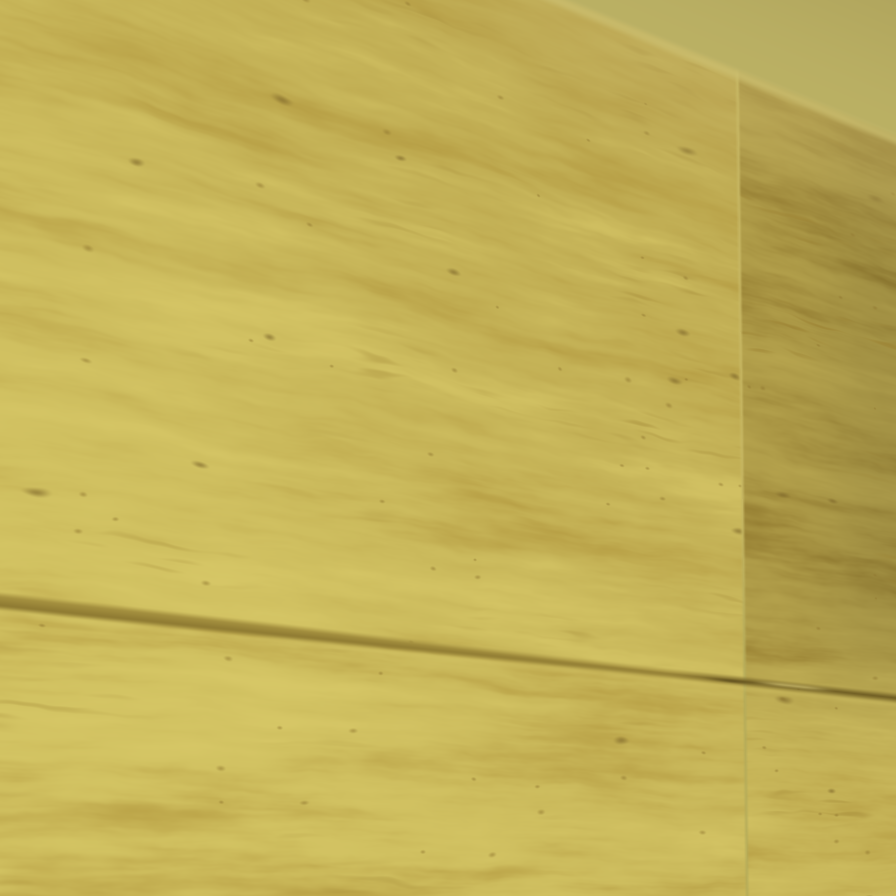
Reproduce this texture procedurally as a three.js fragment shader.

```glsl
// Honey travertine wall tiles seen at an angle, with two joints and a plain ceiling corner.
varying vec2 vUv;

vec2 hash2(vec2 p) {
  p = vec2(dot(p, vec2(127.1, 311.7)), dot(p, vec2(269.5, 183.3)));
  return fract(sin(p) * 43758.545);
}

// Gradient noise, about -0.7 to 0.7
float noise(vec2 p) {
  vec2 i = floor(p), f = fract(p);
  vec2 u = f * f * f * (f * (f * 6.0 - 15.0) + 10.0);
  float a = dot(hash2(i) * 2.0 - 1.0, f);
  float b = dot(hash2(i + vec2(1.0, 0.0)) * 2.0 - 1.0, f - vec2(1.0, 0.0));
  float c = dot(hash2(i + vec2(0.0, 1.0)) * 2.0 - 1.0, f - vec2(0.0, 1.0));
  float d = dot(hash2(i + 1.0) * 2.0 - 1.0, f - 1.0);
  return mix(mix(a, b, u.x), mix(c, d, u.x), u.y);
}

float fbm(vec2 p) {
  float sum = 0.0, amp = 0.7;
  for (int k = 0; k < 3; k++) {
    sum += amp * noise(p);
    p = p * vec2(2.1, 1.9) + 7.3;
    amp *= 0.55;
  }
  return sum;
}

// Soft line of half width w around d = 0
float line(float d, float w, float blur) {
  return 1.0 - smoothstep(w - blur, w + blur, abs(d));
}

// Scattered soft pits, one candidate per cell
float pits(vec2 p, float density) {
  vec2 cell = floor(p), rnd = hash2(cell + 3.7);
  vec2 q = fract(p) - 0.3 - 0.4 * hash2(cell + 19.1);
  q /= vec2(mix(0.1, 0.25, rnd.y), mix(0.14, 0.25, rnd.y));
  return step(rnd.x, density) * (1.0 - smoothstep(0.0, 1.0, length(q)));
}

void main() {
  vec2 uv = vUv;

  // Wall height in perspective: 0 at the level joint, 1 at the ceiling
  float spread = 0.927 - 0.302 * uv.x;
  float height = (uv.y - 0.329 + 0.108 * uv.x) / spread;
  float seam = uv.x - (0.834 - 0.012 * uv.y);
  float rightTile = smoothstep(-0.002, 0.002, seam);
  float shade = rightTile * smoothstep(0.12, 0.34, uv.y);

  // Every slab has its own grain, bent by long and short waves
  float slab = step(0.0, seam) * 17.3 + step(height, 0.0) * 41.7;
  vec2 g = vec2(uv.x * (1.0 + 0.5 * uv.x), height) + vec2(slab, slab * 0.37);
  g.y += 0.016 * noise(g * vec2(3.0, 5.0)) + 0.007 * noise(g * vec2(10.0, 16.0));
  g.y += 0.0025 * noise(g * vec2(32.0, 45.0));
  float broad = fbm(g * vec2(1.3, 7.0));
  float veins = fbm(g * vec2(2.6, 24.0) + 5.1);
  float strata = fbm(g * vec2(4.5, 55.0) + 11.7);
  float mottle = fbm(g * vec2(16.0, 60.0) + 23.0);
  float tone = broad * 0.8 + veins * 0.55 + strata * 0.36 + mottle * 0.16;

  // Stone colour, darker toward the upper right
  vec3 col = mix(vec3(0.825, 0.765, 0.385), vec3(0.75, 0.675, 0.325),
                 smoothstep(0.1, 1.15, uv.x * 0.65 + uv.y * 0.6));
  col = mix(col, vec3(0.665, 0.59, 0.27), shade * 0.75);
  col = mix(col, mix(vec3(0.69, 0.585, 0.235), vec3(0.52, 0.42, 0.14), shade),
            smoothstep(-0.12, 0.6, tone) * 0.7);
  col = mix(col, mix(vec3(0.86, 0.80, 0.42), vec3(0.76, 0.69, 0.34), shade),
            smoothstep(0.0, 0.55, -tone) * 0.55);
  col *= 1.0 - 0.08 * shade * smoothstep(0.86, 1.0, uv.x);

  // Fine broken strata running beside the darker bands
  float patches = smoothstep(-0.05, 0.4, noise(g * vec2(2.5, 12.0) + 31.0));
  float thread = smoothstep(0.08, 0.5, noise(g * vec2(11.0, 95.0) + 2.9));
  col = mix(col, vec3(0.60, 0.49, 0.18), patches * thread * (0.34 + 0.25 * shade));

  // A few blurred pits and pinholes
  col = mix(col, vec3(0.50, 0.41, 0.17), 0.6 * pits(g * vec2(10.0, 27.0), 0.02));
  col = mix(col, vec3(0.57, 0.47, 0.19), 0.5 * pits(g * vec2(26.0, 48.0) + 8.0, 0.022));

  // Pale haze in the upper corner
  col = mix(col, vec3(0.765, 0.69, 0.385),
            0.5 * smoothstep(0.74, 1.0, height) * smoothstep(0.35, 0.75, uv.x));

  // Upright seam: thin pale grout, greener toward the floor
  vec3 grout = mix(vec3(0.70, 0.67, 0.35), vec3(0.79, 0.73, 0.40), smoothstep(0.2, 0.5, uv.y));
  col = mix(col, grout, 0.75 * line(seam, 0.0016, 0.002));

  // Level joint, narrowing to the right
  float gap = height * spread;
  float w = mix(0.0078, 0.003, smoothstep(0.0, 0.9, uv.x));
  vec3 groove = mix(vec3(0.55, 0.47, 0.19), vec3(0.65, 0.57, 0.25), smoothstep(-w, w, gap));
  groove = mix(groove, vec3(0.44, 0.37, 0.14), smoothstep(0.74, 0.84, uv.x));
  col = mix(col, vec3(0.84, 0.78, 0.41), 0.35 * line(gap + w + 0.005, 0.002, 0.004));
  col = mix(col, groove, line(gap, w, 0.004));
  col = mix(col, vec3(0.33, 0.27, 0.10),
            0.7 * line(gap + 0.001, 0.0012, 0.002) * line(uv.x - 0.815, 0.015, 0.02));
  col = mix(col, vec3(0.75, 0.69, 0.39),
            0.8 * line(gap - 0.001, 0.0018, 0.002) * line(uv.x - 0.885, 0.03, 0.02));

  // Plain ceiling with a pale edge strip
  float top = uv.y - 1.256 + 0.41 * uv.x;
  vec3 ceiling = mix(vec3(0.73, 0.69, 0.39), vec3(0.685, 0.64, 0.36), smoothstep(0.0, 0.22, top));
  col = mix(col, ceiling, smoothstep(-0.004, 0.006, top));
  col = mix(col, vec3(0.80, 0.75, 0.44), 0.7 * line(top + 0.002, 0.005, 0.005));

  gl_FragColor = vec4(col, 1.0);
}
```
